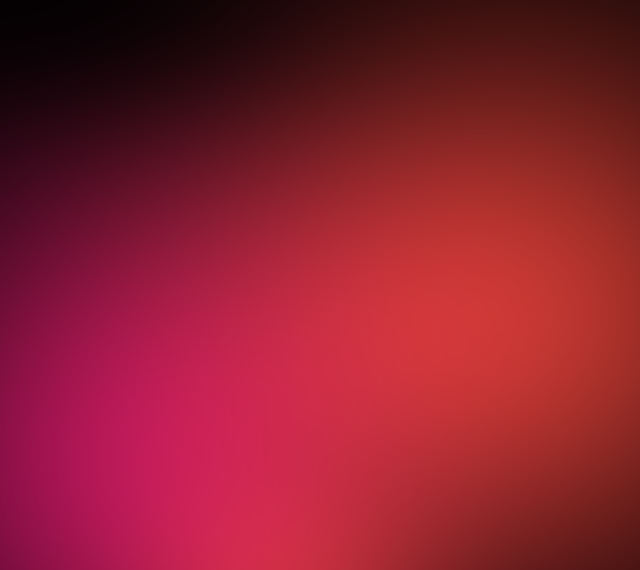
A Shadertoy shader for this background:

```glsl
// Soft blend of orange, violet and crimson glows fading into a near-black corner.

const vec3 ORANGE  = vec3(0.750, 0.217, 0.182);
const vec3 VIOLET  = vec3(0.580, 0.055, 0.310);
const vec3 CRIMSON = vec3(0.300, 0.100, 0.050);

// Elliptical Gaussian falloff: 1 at the centre, 1/e at the given radius.
float glow(vec2 uv, vec2 centre, vec2 radius) {
    vec2 offset = (uv - centre) / radius;
    return exp(-dot(offset, offset));
}

void mainImage(out vec4 fragColor, in vec2 fragCoord) {
    vec2 uv = fragCoord / iResolution.xy;

    // Overlapping lights
    vec3 color = ORANGE * glow(uv, vec2(0.78, 0.45), vec2(0.50));
    color += VIOLET * glow(uv, vec2(0.17, 0.18), vec2(0.42, 0.52));
    color += CRIMSON * glow(uv, vec2(0.45, -0.08), vec2(0.25, 0.22));

    // Shadow over the upper left
    color *= 1.0 - 0.75 * glow(uv, vec2(0.08, 1.0), vec2(0.40, 0.20));

    fragColor = vec4(clamp(color, 0.0, 1.0), 1.0);
}
```
